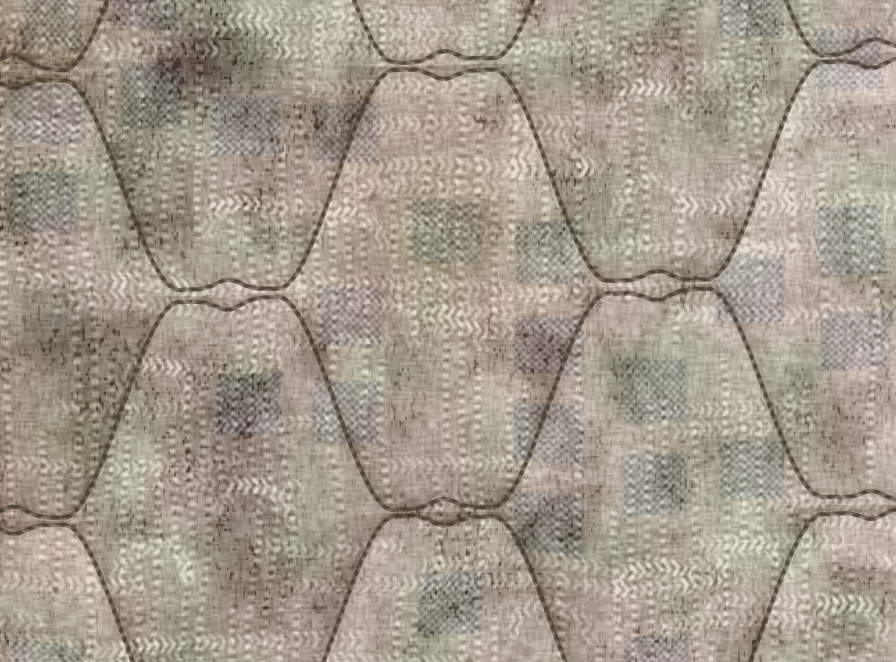
Give the GLSL for this texture, as a WebGL 1 fragment shader.

```glsl
precision highp float;
// Worn quilted mattress fabric: staggered wavy seams enclose padded cells, over a
// patchwork weave of beaded stripes, zigzag bands, arches and twill squares.
// Seams are distances to a repeated wave; weave and stains come from hashes and noise.
uniform vec2 u_resolution;

const float WIDTH = 7.68;   // canvas width in fabric units
const float TAU = 6.28318;

float hash(vec2 p) {
  vec3 q = fract(vec3(p.xyx) * 0.1031);
  q += dot(q, q.yzx + 33.33);
  return fract((q.x + q.y) * q.z);
}

float noise(vec2 p) {
  vec2 i = floor(p), f = fract(p);
  f = f * f * (3.0 - 2.0 * f);
  return mix(mix(hash(i), hash(i + vec2(1, 0)), f.x),
             mix(hash(i + vec2(0, 1)), hash(i + vec2(1, 1)), f.x), f.y);
}

float fbm(vec2 p) {
  float sum = 0.0, amp = 0.5;
  for (int i = 0; i < 4; i++) {
    sum += amp * noise(p);
    p = p * 2.03 + 17.0;
    amp *= 0.5;
  }
  return sum / 0.9375;
}

float blot(vec2 p, vec2 center, vec2 size) {
  vec2 d = (p - center) / size;
  return exp(-dot(d, d));
}

float seamPhase(float x, float row) { return (x - 3.8) / 3.68 + 0.5 * (row - 1.0); }

// Height of a seam: flat tops and bottoms, each with a small notch at its center.
float seamHeight(float x, float row) {
  float a = abs(fract(seamPhase(x, row) + 0.5) - 0.5);
  float top = a / 0.04, bottom = (0.5 - a) / 0.04;
  return 0.6 + 1.92 * (row - 1.0) + 1.83 * smoothstep(0.115, 0.385, a)
    + 0.08 * (exp(-top * top) - exp(-bottom * bottom))
    - 0.02 * (x - 3.8) + 0.07 * (noise(vec2(x * 1.7, row * 7.3)) - 0.5);
}

// Woven relief in x, amount of blue-grey twill in y.
vec2 weave(vec2 p) {
  vec2 q = p + 0.14 * (vec2(noise(p * 1.1), noise(p * 1.1 + 40.0)) - 0.5);
  vec2 g = q / vec2(0.86, 0.8);
  g.y += hash(vec2(floor(g.x), 5.0));
  vec2 id = floor(g), f = fract(g) - 0.5;
  float kind = hash(id + 11.0);
  float relief = 0.16 * (hash(id + 3.0) - 0.5);

  // beaded vertical stripes
  float column = floor(q.x / 0.14);
  float stripe = smoothstep(0.045, 0.012, abs(fract(q.x / 0.14) - 0.5) * 0.14);
  stripe *= step(0.5, hash(vec2(column, floor(q.y / 1.2 + hash(vec2(column, 2.0))))));
  relief += 0.24 * stripe * (sin(q.y * TAU / 0.085 + column * 2.4) + 0.25);

  // zigzag horizontal bands
  float line = floor(q.y / 0.17);
  float across = abs(fract(q.y / 0.17) - 0.5);
  float zigzag = 0.5 + 0.5 * sin(q.x * TAU / 0.075 + across * 9.0);
  float band = smoothstep(0.48, 0.32, across);
  band *= step(0.68, hash(vec2(floor(q.x / 1.3 + hash(vec2(line, 8.0))), line)));
  relief += band * (0.26 * zigzag - 0.05);

  // arches
  vec2 r = (f - vec2(0.0, 0.25)) * vec2(0.86, 0.8);
  float arch = smoothstep(0.08, 0.05, abs(length(r) - 0.31)) * step(r.y, 0.0) * step(kind, 0.22);
  relief += arch * (0.28 * zigzag - 0.03);

  // twill squares
  float square = smoothstep(0.36, 0.3, max(abs(f.x), abs(f.y))) * step(0.62, kind);
  float twill = sin(q.x * TAU / 0.07) * sin(q.y * TAU / 0.07);
  relief += square * (0.17 * twill - 0.13);
  return vec2(relief, square);
}

void main() {
  float px = WIDTH / u_resolution.x;
  vec2 p = vec2(gl_FragCoord.x, u_resolution.y - gl_FragCoord.y) * px;

  // nearest seam, its stitches, and the cell this point lies in
  float dist = 9.0, along = 0.0;
  vec2 cell = vec2(0.0);
  for (int i = 0; i < 4; i++) {
    float row = float(i);
    float y = seamHeight(p.x, row);
    float slope = (seamHeight(p.x + 0.01, row) - seamHeight(p.x - 0.01, row)) / 0.02;
    float d = (p.y - y) / sqrt(1.0 + slope * slope);
    if (abs(d) < abs(dist)) {
      dist = d;
      along = p.x * 0.6 + sign(slope) * p.y;
    }
    if (p.y > y) cell = vec2(floor(seamPhase(p.x, row) + 0.5), row + 1.0);
  }

  // weave, loose threads and flecks
  vec2 cloth = weave(p);
  float grain = noise(p * vec2(48.0, 14.0)) + noise(p * vec2(13.0, 52.0)) - 1.0;
  float fleck = smoothstep(0.66, 0.95, noise(p * vec2(42.0, 24.0) + 9.0));
  float cloud = fbm(p * 1.3 + 4.0);
  float wear = smoothstep(0.42, 0.75, fbm(p * vec2(2.6, 2.0) + 30.0));
  float grime = blot(p, vec2(1.75, 0.55), vec2(0.5, 0.4))
    + blot(p, vec2(0.5, 2.85), vec2(0.38, 0.4)) + 0.7 * blot(p, vec2(2.0, 4.0), vec2(0.4, 0.6));
  float brown = blot(p, vec2(3.8, 1.9), vec2(1.05, 1.2))
    + blot(p, vec2(0.3, 0.3), vec2(0.8, 0.6)) + 0.6 * blot(p, vec2(0.2, 4.0), vec2(0.9, 1.6));

  float tone = 0.73 + cloth.x + 0.24 * grain + 0.4 * (cloud - 0.5) + 0.012 * (p.x - 3.8);
  tone += 0.1 * (hash(cell + 2.0) - 0.5) - 0.22 * wear - 0.2 * brown;
  tone -= grime * (0.25 + 0.3 * noise(p * vec2(9.0, 6.0)));
  tone -= fleck * (0.16 + 0.3 * wear + 0.2 * grime);

  // padding: lit below each seam, shaded above it
  float away = abs(dist);
  tone += dist > 0.0 ? 0.12 * exp(-away / 0.3) : -0.15 * exp(-away / 0.14);
  tone -= 0.16 * exp(-away / 0.05);

  vec3 color = mix(vec3(0.38, 0.33, 0.27), vec3(0.83, 0.80, 0.75), clamp(tone, -0.25, 1.15));
  color += vec3(0.015, -0.012, -0.03) * brown + vec3(-0.02, 0.0, 0.025) * (cloth.y + 0.6 * grime);
  color += vec3(0.02, -0.01, 0.01) * (noise(p * 1.9 + 60.0) - 0.5) * 2.0;

  // dark stitched thread
  float stitch = 0.5 + 0.5 * sin(along * TAU / 0.1);
  float thread = 1.0 - smoothstep(0.016 - 0.5 * px, 0.016 + px, away);
  color = mix(color, vec3(0.27, 0.23, 0.18), thread * (0.4 + 0.5 * stitch));
  gl_FragColor = vec4(clamp(color, 0.0, 1.0), 1.0);
}
```
